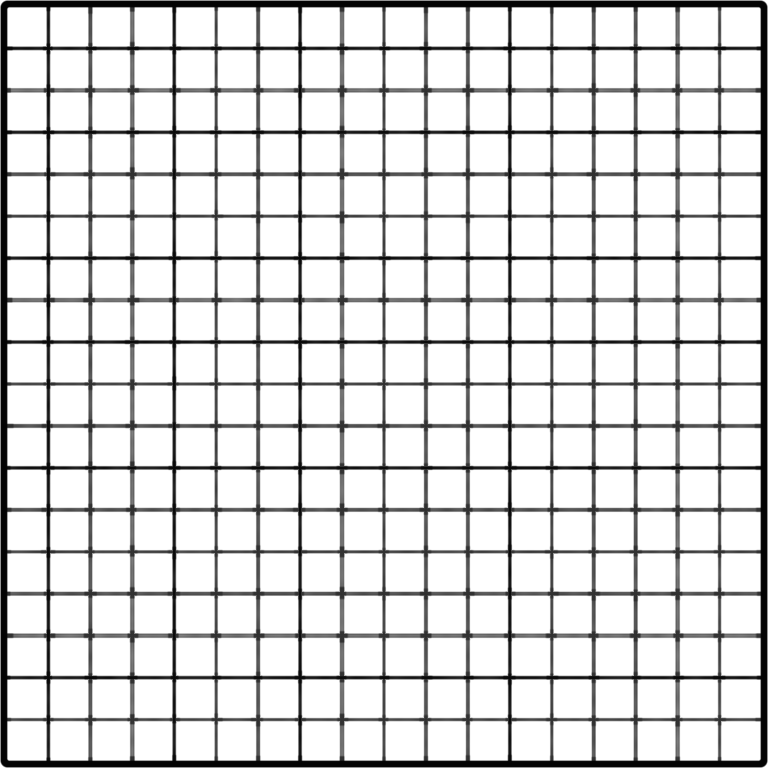
A WebGL 2 fragment shader for this pattern:

```glsl
#version 300 es
precision highp float;
// Draws an 18 by 18 grid of white cells inside a heavy, rounded black frame.
// Each rule is a soft distance band with one of four ink styles; gradient
// noise and darker dashes around the crossings give the rules uneven wear.

uniform vec2 u_resolution;
out vec4 fragColor;

const float CELLS = 18.0;
const float MARGIN = 0.0084;
const float PITCH = (1.0 - 2.0 * MARGIN) / CELLS;
const float WHITE = 1.0;
const float FRAME_INK = 0.01;

// Ink styles of the inner rules.
const int THIN = 0, BLACK = 1, EDGED = 2, DASHED = 3;

// Style of each inner rule, left to right and bottom to top.
const int COLUMN_STYLE[17] = int[17](
  BLACK, EDGED, DASHED, BLACK, THIN, EDGED, BLACK, DASHED, THIN,
  EDGED, EDGED, BLACK, THIN, EDGED, EDGED, DASHED, THIN);
const int ROW_STYLE[17] = int[17](
  THIN, BLACK, DASHED, EDGED, THIN, EDGED, BLACK, EDGED, THIN,
  BLACK, DASHED, BLACK, THIN, EDGED, BLACK, DASHED, BLACK);

vec2 gradientAt(vec2 lattice) {
  float h = fract(sin(dot(lattice, vec2(127.1, 311.7))) * 43758.5);
  return vec2(cos(6.2832 * h), sin(6.2832 * h));
}

float gradientNoise(vec2 p) {
  vec2 i = floor(p), f = fract(p);
  vec2 u = f * f * (3.0 - 2.0 * f);
  float a = dot(gradientAt(i), f);
  float b = dot(gradientAt(i + vec2(1, 0)), f - vec2(1, 0));
  float c = dot(gradientAt(i + vec2(0, 1)), f - vec2(0, 1));
  float d = dot(gradientAt(i + vec2(1, 1)), f - vec2(1, 1));
  return mix(mix(a, b, u.x), mix(c, d, u.x), u.y);
}

float coverage(float dist, float softness) {
  return 1.0 - smoothstep(-softness, softness, dist);
}

float roundedBox(vec2 p, float halfSize, float radius) {
  vec2 q = abs(p) - halfSize + radius;
  return length(max(q, 0.0)) + min(max(q.x, q.y), 0.0) - radius;
}

// Grey level of one rule: offset runs across it, along is in cells.
float ruleShade(float offset, float along, float index, int style, float softness) {
  float halfWidth = 0.0019, coreInk = 0.27, edgeInk = 0.27, dashInk = 0.18;
  if (style == BLACK) {
    halfWidth = 0.0022; coreInk = 0.08; edgeInk = 0.16; dashInk = 0.03;
  } else if (style == EDGED) {
    halfWidth = 0.0024; coreInk = 0.34; edgeInk = 0.26; dashInk = 0.16;
  } else if (style == DASHED) {
    halfWidth = 0.0027; coreInk = 0.46; edgeInk = 0.34; dashInk = 0.14;
  }
  // Dark dash centred on every crossing, with a ragged length.
  float wear = gradientNoise(vec2(along * 3.0, index * 7.37));
  float crossing = abs(along - round(along));
  float dash = 1.0 - smoothstep(0.10, 0.16, crossing + 0.08 * wear);
  float ink = mix(coreInk, edgeInk, smoothstep(0.0, halfWidth, abs(offset)));
  ink = mix(ink + 0.08 * wear, dashInk, 0.8 * dash);
  float band = coverage(abs(offset) - halfWidth - 0.0003 * dash, softness);
  return mix(WHITE, clamp(ink, 0.0, 1.0), band);
}

void main() {
  vec2 p = gl_FragCoord.xy / u_resolution;
  float pixel = 1.0 / min(u_resolution.x, u_resolution.y);
  float softness = max(0.0013, 0.7 * pixel);

  // Nearest inner rule in each direction.
  vec2 grid = (p - MARGIN) / PITCH;
  vec2 index = clamp(round(grid), 1.0, CELLS - 1.0);
  vec2 offset = (grid - index) * PITCH;
  int columnStyle = COLUMN_STYLE[int(index.x) - 1];
  int rowStyle = ROW_STYLE[int(index.y) - 1];
  float column = ruleShade(offset.x, grid.y, index.x, columnStyle, softness);
  float row = ruleShade(offset.y, grid.x, index.y + 40.0, rowStyle, softness);
  float shade = min(column, row);

  // Frame: black between the rounded outer edge and the inner opening.
  float outer = roundedBox(p - 0.5, 0.4992, 0.009);
  float inner = roundedBox(p - 0.5, 0.4905, 0.003);
  shade = mix(shade, FRAME_INK, coverage(-inner, softness));
  shade = mix(WHITE, shade, coverage(outer, softness));

  fragColor = vec4(vec3(shade), 1.0);
}
```
